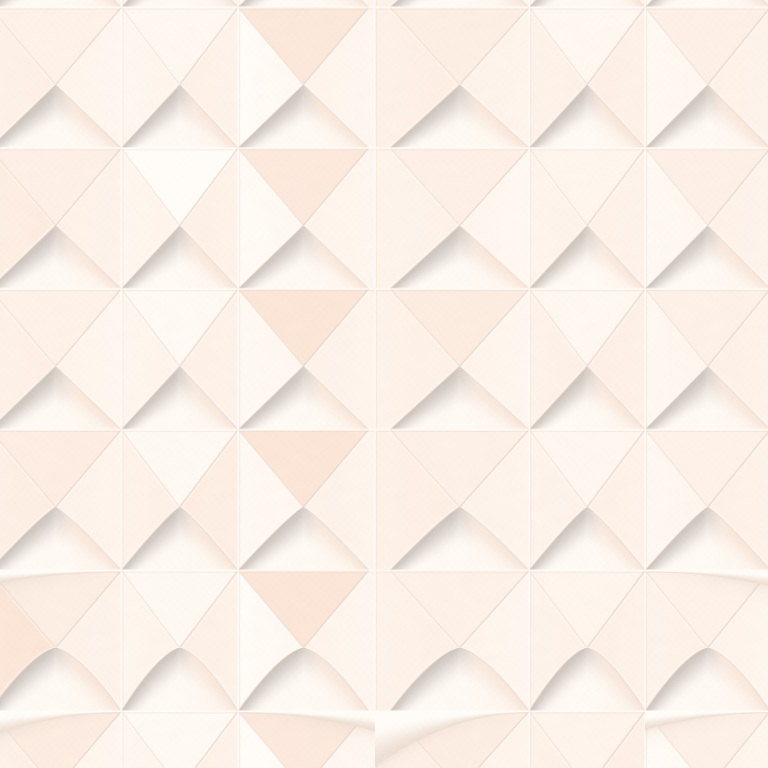
Write a Shadertoy shader that draws this pattern.

```glsl
// Folded-paper relief: six uneven columns of pale four-sided pyramids.
// Each cell is split by its ridges into tinted faces, with a soft shadow
// below the apex; the lowest rows bend and curl over the cells beneath.

const float ROW_PITCH = 0.1833;
const float ROW_START = 0.0095;
const float APEX = 0.55;
const vec3 WHITE = vec3(1.0, 0.985, 0.965);
const vec3 BLUSH = vec3(0.985, 0.90, 0.845);
const vec3 TAN = vec3(0.87, 0.80, 0.75);
const vec3 GREY = vec3(0.80, 0.765, 0.74);

// Column seams, and face tints per column from white (0) to blush (1).
const float SEAM[7] = float[7](-0.013, 0.158, 0.310, 0.488, 0.689, 0.840, 1.003);
const float TOP_TINT[6] = float[6](0.58, 0.08, 0.95, 0.60, 0.32, 0.45);
const float LEFT_TINT[6] = float[6](0.58, 0.38, 0.10, 0.48, 0.45, 0.18);
const float RIGHT_TINT[6] = float[6](0.35, 0.55, 0.32, 0.30, 0.52, 0.42);

// Lip depth in row heights; the sign picks the drooping side.
const float CURL_UPPER[6] = float[6](0.09, 0.0, 0.0, 0.0, 0.0, -0.10);
const float CURL_LOWER[6] = float[6](0.17, 0.0, -0.13, 0.38, 0.0, 0.12);

float hash(vec2 p) {
    return fract(sin(dot(p, vec2(127.1, 311.7))) * 4375.5);
}

float band(float d, float halfWidth, float px) {
    return 1.0 - smoothstep(halfWidth - px, halfWidth + px, abs(d));
}

vec3 paper(float tint) {
    return mix(WHITE, BLUSH, clamp(tint, 0.0, 1.0));
}

float curlAmount(int col, float row) {
    if (row == 3.0) return CURL_UPPER[col];
    return row == 4.0 ? CURL_LOWER[col] : 0.0;
}

// Layered sines give a faint woven grain.
float grain(vec2 p) {
    return sin(p.x * 610.0 + 2.0 * sin(p.y * 83.0)) * sin(p.y * 570.0)
         + sin(p.x * 97.0 + 3.0 * sin(p.y * 61.0)) * sin(p.y * 113.0 + p.x * 40.0);
}

// Lower face: grey under the left ridge, blush under the right one.
vec3 shadedFace(float side, float q, float t) {
    float reach = 0.62 * (1.0 - 0.72 * q) + 0.04;
    float fade = 1.0 - smoothstep(0.0, reach, t - q);
    float leftness = 1.0 - smoothstep(-0.12, 0.30, side);
    vec3 color = paper(0.10 + 0.18 * smoothstep(0.0, 0.8, side));
    color = mix(color, BLUSH * 0.98, 0.75 * fade * (1.0 - leftness));
    return mix(color, GREY, 0.95 * fade * leftness);
}

// p is the offset from the apex, y down; halfWidth is the pyramid's.
vec3 pyramid(vec2 p, float halfWidth, int col, float row, float px) {
    bool below = p.y > 0.0;
    float height = ROW_PITCH * (below ? 1.0 - APEX : APEX);
    float bend = row == 4.0 ? 0.68 : (row == 3.0 ? 0.88 : 1.0);
    float t = pow(abs(p.y) / height, below ? bend : 1.0);
    float side = p.x / halfWidth;
    float q = abs(side);
    float ridge = (q - t) * halfWidth * height / length(vec2(halfWidth, height));

    // Flat tints vary a little from row to row.
    vec2 id = vec2(float(col), row + 2.0);
    float vary = 0.26 * (hash(id) - 0.5);
    float sideTint = p.x < 0.0 ? LEFT_TINT[col] : RIGHT_TINT[col];
    sideTint += 0.20 * (hash(id + 17.0) - 0.5) + 0.12 * (0.5 - q);
    if (row == 4.0 && p.x < 0.0 && (col == 0 || col == 5)) sideTint += 0.35;
    vec3 inner = below ? shadedFace(side, q, t) : paper(TOP_TINT[col] + vary);
    vec3 color = mix(inner, paper(sideTint), smoothstep(-px, px, ridge));

    // Pale fold with a thin tan crease; the upper right fold is strongest.
    float crease = below ? 0.30 : (p.x > 0.0 ? 0.55 : 0.28);
    color = mix(color, WHITE, 0.45 * band(ridge - 0.002, 0.001, px));
    return mix(color, TAN, crease * band(ridge, 0.001, px));
}

// Curled lower edge of the cell above, with a shadow where it overhangs.
vec3 addLip(vec3 color, float x, float v, float curl, float px) {
    if (curl == 0.0) return color;
    float side = curl > 0.0 ? 1.0 - x : x;
    float depth = abs(curl) * side * side + 0.012;
    float edge = (v - depth) * ROW_PITCH;
    float shadow = exp(-max(edge, 0.0) * 110.0) * side;
    color = mix(color, TAN, 0.4 * shadow);
    float fold = smoothstep(0.25, 1.0, v / depth);
    vec3 lip = mix(WHITE, mix(TAN, BLUSH, 0.35), 0.75 * fold);
    return mix(lip, color, smoothstep(-px, px, edge));
}

void mainImage(out vec4 fragColor, in vec2 fragCoord) {
    vec2 uv = fragCoord / iResolution.xy;
    float px = 0.8 / min(iResolution.x, iResolution.y);
    float rowCoord = (1.0 - uv.y - ROW_START) / ROW_PITCH;
    float row = floor(rowCoord);
    float v = rowCoord - row;

    // Find the column and the distance to its nearest seam.
    int col = 0;
    float seam = 1.0;
    for (int i = 0; i < 7; i++) {
        float d = uv.x - SEAM[i];
        if (d >= 0.0) col = min(i, 5);
        if (abs(d) < abs(seam)) seam = d;
    }

    // A plain strip separates the two widest pyramids.
    float left = SEAM[col] + (col == 3 ? 0.020 : 0.0);
    float right = SEAM[col + 1] - (col == 2 ? 0.008 : 0.0);
    vec2 p = vec2(uv.x - 0.5 * (left + right), (v - APEX) * ROW_PITCH);
    vec3 color = pyramid(p, 0.5 * (right - left), col, row, px);

    // Seams: a light groove with a tan lower or right edge.
    float rowSeam = (rowCoord - floor(rowCoord + 0.5)) * ROW_PITCH;
    float groove = max(band(seam, 0.0012, px), band(rowSeam, 0.0014, px));
    float rim = max(band(seam - 0.002, 0.0006, px), band(rowSeam - 0.0022, 0.0007, px));
    color = mix(color, TAN, 0.32 * rim);
    color = mix(color, WHITE, 0.7 * groove);

    float x = (uv.x - SEAM[col]) / (SEAM[col + 1] - SEAM[col]);
    color = addLip(color, x, v, curlAmount(col, row - 1.0), px);
    fragColor = vec4(color + 0.0025 * grain(uv), 1.0);
}
```
